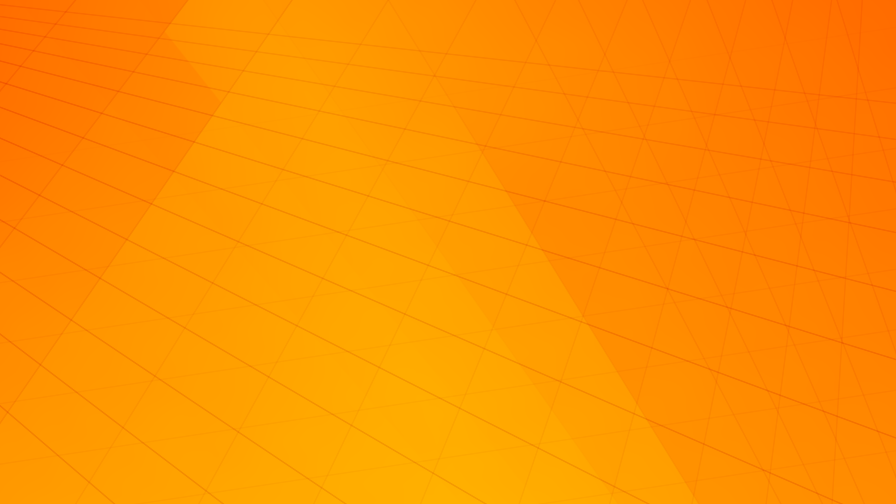
Write a WebGL 2 fragment shader that draws this background.

```glsl
#version 300 es
precision highp float;
// Glowing orange backdrop with faceted shading and fans of fine crossing lines.

uniform vec2 u_resolution;
out vec4 outColor;

#define LINE_WIDTH 0.0023
#define FAN_INK 0.085
#define RISING_INK 0.032
#define FALLING_INK 0.036
#define SHALLOW_INK 0.022
#define SHALLOW_GAP 0.120
#define FACET_DEPTH 0.045
#define CORNER_SHADE 0.055
#define GRAIN 0.012

float hash(vec2 p) {
    return fract(sin(dot(p, vec2(127.1, 311.7))) * 43758.5453);
}

float noise(vec2 p) {
    vec2 i = floor(p), f = fract(p);
    f = f * f * (3.0 - 2.0 * f);
    return mix(mix(hash(i), hash(i + vec2(1, 0)), f.x),
               mix(hash(i + vec2(0, 1)), hash(i + vec2(1, 1)), f.x), f.y);
}

// Signed distance to the line u = start + slope * v
float lineSide(float u, float v, float start, float slope) {
    return (u - start - slope * v) * inversesqrt(1.0 + slope * slope);
}

// Antialiased thin stroke; keeps its total ink when thinner than a pixel
float stroke(float d, float pixel) {
    float w = max(LINE_WIDTH, pixel);
    return (1.0 - smoothstep(0.2 * w, 1.1 * w, abs(d))) * LINE_WIDTH / w;
}

// Lines leaning left as they descend
float risingSide(vec2 q, float j) {
    return lineSide(q.x, q.y, 0.15 + 0.231 * j - 0.0081 * j * j, -0.83 + 0.07 * j);
}

// Lines leaning right as they descend
float fallingSide(vec2 q, float k) {
    return lineSide(q.x, q.y, 0.035 + 0.241 * k + 0.0014 * k * k, 0.88 - 0.088 * k);
}

// Green level of the smooth glow, brightest along a slanted ridge
float glow(vec2 q) {
    float d = q.x - 0.53 - 0.4 * q.y;
    float falloff = d > 0.0 ? 0.16 : 0.23 - 0.12 * q.y;
    float ridge = sqrt(d * d + 0.006) - 0.05;
    return 0.61 + 0.09 * q.y - falloff * ridge;
}

// Soft shadow that starts at an edge and fades away on its positive side
float facet(float d, float pixel, float fade) {
    return smoothstep(-pixel, pixel, d) * exp(-fade * max(d, 0.0));
}

void main() {
    // Height is one unit; q.y runs downward from the top edge
    vec2 q = gl_FragCoord.xy / u_resolution.y;
    q.y = 1.0 - q.y;
    float pixel = 1.0 / u_resolution.y;
    float level = glow(q);
    float ink = 0.0;

    // Dark folded corner at the upper left
    float inner = smoothstep(pixel, -pixel, risingSide(q, 1.0));
    float outer = smoothstep(pixel, -pixel, risingSide(q, 2.0));
    float below = smoothstep(pixel, -pixel, fallingSide(q, 1.0));
    float fold = max(inner, outer * below * 0.8);
    level -= CORNER_SHADE * fold * (1.0 - smoothstep(0.1, 0.75, q.y));
    level -= 0.012 * outer;

    // Large facets across the centre and right
    level -= FACET_DEPTH * facet(fallingSide(q, 3.0), pixel, 2.2) * smoothstep(0.1, 0.45, q.y);
    level -= 0.4 * FACET_DEPTH * facet(fallingSide(q, 2.0), pixel, 6.0) * smoothstep(0.3, 0.6, q.y);

    // Fan of shallow lines spreading from the upper left
    for (float i = 0.0; i < 13.0; i++) {
        float start = 0.0093 + 0.0231 * i + 0.0003 * i * i * i;
        float d = lineSide(q.y, q.x, start, 0.11 + 0.024 * i + 0.0032 * i * i);
        float strength = mix(0.55, 1.0, smoothstep(0.0, 6.0, i));
        ink += FAN_INK * strength * stroke(d, pixel);
    }

    // Two crossing families of steep lines, each casting a faint facet
    for (float i = 0.0; i < 12.0; i++) {
        float rising = risingSide(q, i);
        float falling = fallingSide(q, min(i, 2.0 + 0.5 * i));
        float bold = i < 3.0 ? 1.5 : 1.0;
        ink += RISING_INK * bold * stroke(rising, pixel);
        ink += FALLING_INK * smoothstep(1.0, 4.0, i) * stroke(falling, pixel);
        level -= 0.006 * facet(falling, pixel, 9.0) + 0.005 * facet(-rising, pixel, 9.0);
    }

    // Faint parallel lines climbing gently to the right
    float shallow = (fract((q.y + 0.15 * q.x - 0.681) / SHALLOW_GAP + 0.5) - 0.5) * SHALLOW_GAP;
    ink += SHALLOW_INK * smoothstep(0.2, 0.5, q.y + 0.15 * q.x) * stroke(shallow, pixel);

    // Cloudy mottling
    level += GRAIN * (0.6 * noise(q * 9.0) + 0.4 * noise(q * 23.0) - 0.3);

    outColor = vec4(1.0 - 0.5 * ink, level - ink, 0.0, 1.0);
}
```
